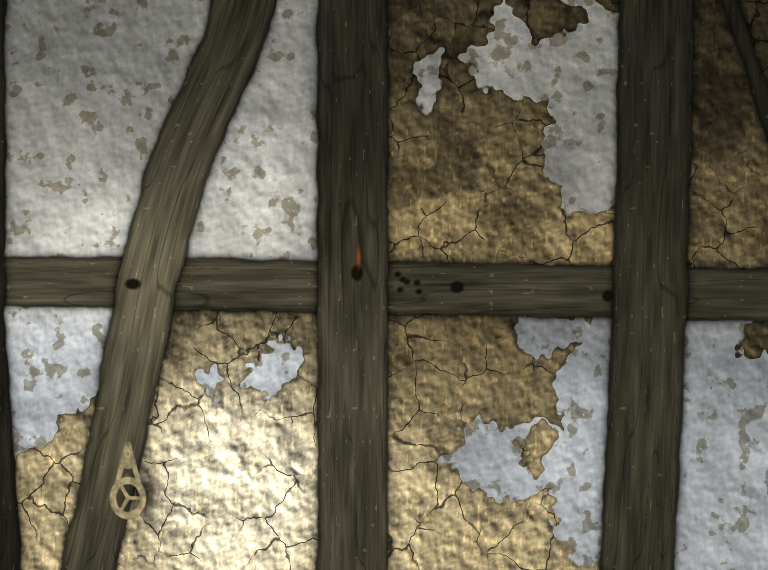
Write a WebGL 2 fragment shader that draws this texture.

```glsl
#version 300 es
precision highp float;
// Timber-framed wall: dark beams over cracked clay and flaking whitewash.
uniform vec2 u_resolution;
out vec4 fragColor;

const vec2 WALL = vec2(7.68, 5.7); // wall units, y runs downward
const vec3 CLAY = vec3(.57, .5, .35), CREAM = vec3(.86, .82, .7);
const vec3 LIME = vec3(.73, .725, .69), OAK = vec3(1, .94, .74), PIT = vec3(.06, .05, .03);

vec2 hash2(vec2 p) {
  vec3 q = fract(p.xyx * vec3(.1031, .103, .0973));
  q += dot(q, q.yzx + 33.33);
  return fract((q.xx + q.yz) * q.zy);
}
float noise(vec2 p) {
  vec2 i = floor(p), f = fract(p), e = vec2(1, 0);
  f = f * f * (3. - 2. * f);
  return mix(mix(hash2(i).x, hash2(i + e).x, f.x),
             mix(hash2(i + e.yx).x, hash2(i + 1.).x, f.x), f.y);
}
float fbm(vec2 p) {
  float sum = 0., amp = .52;
  for (int i = 0; i < 5; i++) {
    sum += amp * noise(p);
    p = mat2(1.6, 1.2, -1.2, 1.6) * p + 7.3;
    amp *= .5;
  }
  return sum;
}
// Zero along the borders between cells
float cellGap(vec2 p) {
  float near = 9., next = 9.;
  for (int k = 0; k < 9; k++) {
    vec2 c = floor(p) + vec2(k % 3 - 1, k / 3 - 1);
    float d = length(c + hash2(c) - p);
    next = min(next, max(near, d));
    near = min(near, d);
  }
  return next - near;
}
float blob(vec2 p, float x, float y, float rx, float ry) {
  return (1. - length((p - vec2(x, y)) / vec2(rx, ry))) * min(rx, ry);
}
float glow(vec2 p, float x, float y, float rx, float ry) {
  vec2 d = (p - vec2(x, y)) / vec2(rx, ry);
  return exp(-dot(d, d));
}
float height(vec2 p) { return fbm(p * 4.) + .45 * fbm(p * 13.); }

// Positive where whitewash covers the clay
float whitewash(vec2 p) {
  vec2 q = p + .5 * vec2(fbm(p * 2.6), fbm(p * 2.6 + 40.)) - .32
         + .14 * vec2(noise(p * 14.), noise(p * 14. + 9.));
  float left = max(min(3.5 - p.x, 2.8 - p.y), min(1.45 - p.x, 4.62 - .65 * q.x - q.y));
  float upper = max(blob(q, 5.95, 1.45, .52, .72), blob(q, 5.62, .5, .85, .65));
  upper = min(max(upper, blob(q, 4.32, .75, .16, .38)), -blob(q, 5.45, .1, .32, .16));
  float lower = max(blob(q, 6.05, 4., .42, 1.1), blob(q, 5.15, 4.58, .68, .4));
  lower = max(lower, max(blob(q, 5.85, 5.05, .27, .62), blob(q, 5.45, 3.32, .4, .22)));
  lower = min(lower, -blob(q, 5.38, 4.45, .17, .2));
  float flakes = max(blob(q, 2.7, 3.6, .21, .24), blob(q, 2.17, 3.85, .1, .1));
  float right = min(min(p.x - 6.4, p.y - 2.95), -blob(q, 7.62, 3.38, .2, .22));
  return max(max(left, right), max(flakes, max(upper, lower)));
}

vec3 panel(vec2 p) {
  float relief = height(p) - height(p + vec2(-.025, .035));
  float grain = fbm(p * 20.), stain = fbm(p * 1.8 + 3.), low = smoothstep(3.2, 4.9, p.y);
  // Clay: shaded lumps, damp mottles, cracks and straw
  float light = p.y < 2.85 ? mix(.42, .84, smoothstep(.6, 2.2, p.y)) : mix(.66, .98, low);
  light = light * (p.x > 6.5 ? .74 : 1.) + .2 * glow(p, 2.3, 4., 1., 1.4);
  vec3 clay = mix(CLAY, CREAM, min(glow(p, 2.35, 4.8, 1.05, 1.3) + .25 * low, 1.)) * light;
  clay *= .68 + .36 * stain + .28 * grain + 1.75 * relief;
  vec2 bent = p + .3 * vec2(fbm(p * 3.), fbm(p * 3. + 20.));
  float damp = fbm(p * 2.2 + 5.);
  float crack = smoothstep(.05, .005, cellGap(bent * 2.3)) * smoothstep(.42, .6, damp);
  clay *= (1. - .6 * crack) * (1. - .28 * smoothstep(.48, .36, damp) * (1. - low));
  clay += vec3(.15, .12, .06) * smoothstep(.74, .87, noise(p * vec2(28, 15))) * light;
  // Whitewash: side light, stains and pits
  float lit = .69 + .17 * low + .4 * glow(p, 1., 2.7, 1.2, 1.1) + .32 * glow(p, 2.6, 2.1, .7, 1.2)
            + .2 * glow(p, .5, 3.5, .6, .7) + .35 * glow(p, 2.6, 3.7, .7, .4)
            + .12 * glow(p, 5.5, 4.4, .8, .6) - .1 * glow(p, .5, 0., 1.8, 1.2);
  vec3 lime = LIME * lit * (.77 + .34 * stain + .16 * grain + .65 * relief);
  lime *= mix(vec3(1), vec3(.97, 1, 1.06), smoothstep(2.8, 3.6, p.y));
  lime *= 1. - vec3(.24, .27, .34) * smoothstep(.64, .72, fbm(p * 7. + 30.));
  float w = whitewash(p);
  clay *= 1. - .3 * smoothstep(-.08, 0., w);
  return mix(clay, lime, smoothstep(-.012, .012, w));
}

// Beam with grain along g.y and a dark gap beside it
vec3 beam(vec3 under, float d, vec2 g, float tone, float px) {
  float streak = fbm(g * vec2(13, 1.3)), fine = noise(g * vec2(55, 4));
  float split = smoothstep(.03, 0., abs(noise(g * vec2(8, .8) + 4.) - .5));
  vec3 timber = OAK * tone * (.5 + .75 * streak + .28 * fine) * (1. - .25 * split);
  timber += vec3(.12, .11, .07) * smoothstep(.9, .97, noise(g * vec2(30, 12)));
  timber *= .65 + .35 * smoothstep(0., .06, -d);
  under *= 1. - .72 * exp(-max(d, 0.) / .03);
  return mix(under, timber, smoothstep(px, -px, d));
}
void spot(inout vec3 col, float d, vec3 tint) { col = mix(col, tint, .9 * smoothstep(-.015, .02, d)); }

void main() {
  vec2 uv = gl_FragCoord.xy / u_resolution, p = vec2(uv.x, 1. - uv.y) * WALL;
  float px = WALL.x / u_resolution.x, wob = .05 * (fbm(p * 3.5) - .5), x = p.x, y = p.y;
  // Rail, edge post, corner strut
  vec3 col = beam(panel(p), max(2.56 + .017 * x - y, y - 3.06 - .02 * x) + wob, p.yx, .3 - .013 * x, px);
  col = beam(col, x - .05 - .15 * smoothstep(3., 5.7, y) + wob, p, .13, px);
  col = beam(col, abs(x - 7.3 - .33 * y) - .08 + wob, p, .12, px);
  // Curved brace, then upright posts
  float bow = x - 2.45 + .22 * y + .31 * smoothstep(0., 2., y) + .04 * glow(p, x, 2.9, 1., 1.);
  float tone = .19 + .18 * glow(p, x, 2.9, 1., 1.5) + .07 * smoothstep(3.5, 5., y);
  col = beam(col, abs(bow) - .325 + .008 * y + wob * 1.5, vec2(bow, y), tone, px);
  col = beam(col, abs(x - 3.525) - .35 + wob, p, mix(.15, .27, smoothstep(.8, 4., y)), px);
  float lean = x - 6.56 + .008 * y + .0045 * y * y;
  col = beam(col, abs(lean) - .37 + wob, vec2(lean, y), mix(.15, .21, smoothstep(1., 4., y)), px);
  // Peg holes and rusty splinter
  float pegs = max(blob(p, 3.57, 2.73, .06, .08), blob(p, 1.33, 2.84, .08, .055));
  pegs = max(pegs, max(blob(p, 4.57, 2.87, .07, .06), blob(p, 6.08, 2.96, .06, .06)));
  for (int i = 0; i < 6; i++) {
    vec2 h = p - hash2(vec2(i, 8)) * vec2(.3, .22);
    pegs = max(pegs, blob(h, 3.95, 2.72, .035, .03));
  }
  spot(col, pegs, PIT);
  spot(col, blob(p, 3.585, 2.57, .02, .1), vec3(.55, .27, .12));
  // Pulley: shadow, rim, spokes and strap
  vec2 c = p - vec2(1.28, 4.98);
  float r = length(c * vec2(1, .85));
  col *= 1. - .8 * glow(p, 1.43, 4.95, .13, .26);
  float spoke = max(abs(sin(atan(c.y, c.x) * 1.5)) * r - .025, r - .15);
  float strap = max(abs(abs(c.x) - .26 * (c.y + .56)) - .026, abs(c.y + .33) - .23);
  float iron = min(min(abs(r - .15) - .032, spoke), min(strap, length(c + vec2(0, .36)) - .07));
  col = mix(col, vec3(.65, .59, .44) * (.6 + .7 * fbm(p * 18.)), smoothstep(px, -px, iron));
  fragColor = vec4(clamp(col, 0., 1.), 1);
}
```
